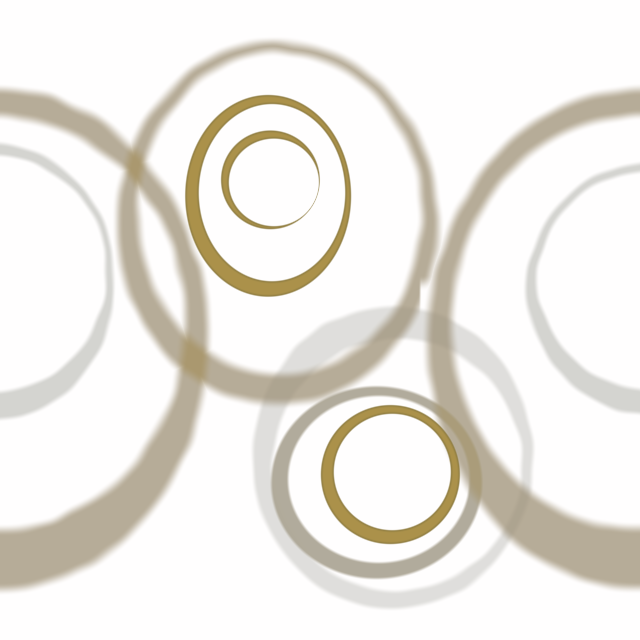
Give the GLSL for this background, as a WebGL 2 fragment shader.

```glsl
#version 300 es
precision highp float;
// Soft watercolour rings in tan, grey and gold on a near-white ground.
// Each ring is the area between two offset ellipses, with feathered edges;
// the largest ring wraps around the left and right sides of the canvas.

#define WASH_FEATHER 0.020
#define PALE_FEATHER 0.010
#define CRISP_FEATHER 0.003
#define WOBBLE 0.005
#define OVERLAP_TINT 0.75

uniform vec2 u_resolution;
out vec4 outColor;

const vec3 PAPER = vec3(1.0, 0.995, 0.995);
const vec3 TAN = vec3(0.715, 0.675, 0.595);
const vec3 GREY = vec3(0.83, 0.83, 0.815);
const vec3 PALE = vec3(0.875, 0.872, 0.862);
const vec3 STONE = vec3(0.68, 0.655, 0.59);
const vec3 GOLD = vec3(0.67, 0.57, 0.29);
const vec3 GOLD_RIM = vec3(0.55, 0.48, 0.25);
const vec3 OCHRE = vec3(0.65, 0.57, 0.38);

float hash(vec2 p) {
    p = fract(p * vec2(0.1031, 0.1137));
    p += dot(p, p.yx + 33.33);
    return fract((p.x + p.y) * p.x * 17.0);
}

float noise(vec2 p) {
    vec2 i = floor(p), f = fract(p);
    f = f * f * (3.0 - 2.0 * f);
    return mix(mix(hash(i), hash(i + vec2(1, 0)), f.x),
               mix(hash(i + vec2(0, 1)), hash(i + vec2(1, 1)), f.x), f.y);
}

// Approximate signed distance; shape holds centre (xy) and radii (zw)
float ellipse(vec2 p, vec4 shape) {
    vec2 q = p - shape.xy;
    float k = length(q / shape.zw);
    float g = length(q / (shape.zw * shape.zw));
    return k * (k - 1.0) / max(g, 0.0001);
}

// Depth inside the band between the outer and inner ellipses
float bandDepth(vec2 p, vec4 outer, vec4 inner) {
    return min(-ellipse(p, outer), ellipse(p, inner));
}

float ring(vec2 p, vec4 outer, vec4 inner, float feather) {
    float w = max(feather, 1.5 / u_resolution.y);
    return smoothstep(-0.35 * w, 0.65 * w, bandDepth(p, outer, inner));
}

// Lay a translucent wash that never lightens what lies below
vec3 wash(vec3 base, vec3 tone, float amount) {
    return mix(base, min(base * 0.97, tone), amount);
}

// Crisp gold ring with a thin darker rim
vec3 goldRing(vec3 base, vec2 p, vec4 outer, vec4 inner) {
    float depth = bandDepth(p, outer, inner);
    vec3 tone = mix(GOLD_RIM, GOLD, smoothstep(0.0, 0.005, depth));
    return mix(base, tone, ring(p, outer, inner, CRISP_FEATHER));
}

void main() {
    vec2 p = gl_FragCoord.xy / u_resolution;
    vec2 wobble = vec2(noise(p * 26.0), noise(p * 26.0 + 40.0)) - 0.5;
    vec2 soft = p + WOBBLE * wobble;
    vec2 wrapped = soft - vec2(floor(p.x + 0.5), 0.0);
    vec3 color = PAPER;

    // Grey rings cut by the two sides
    float sideGrey = max(
        ring(soft, vec4(-0.013, 0.560, 0.193, 0.219), vec4(-0.013, 0.573, 0.178, 0.184), PALE_FEATHER),
        ring(soft, vec4(1.029, 0.5495, 0.207, 0.2005), vec4(1.029, 0.5625, 0.1875, 0.172), PALE_FEATHER));
    color = wash(color, GREY, sideGrey);

    // Pale ring at the lower right
    float pale = ring(soft, vec4(0.614, 0.285, 0.221, 0.238), vec4(0.621, 0.273, 0.194, 0.195), PALE_FEATHER);
    color = wash(color, PALE, pale);

    // Two large tan washes, the upper one trimmed by a vertical seam
    float wide = ring(wrapped, vec4(-0.003, 0.470, 0.331, 0.393), vec4(-0.003, 0.496, 0.289, 0.320), WASH_FEATHER);
    float upper = ring(soft, vec4(0.434, 0.651, 0.253, 0.286), vec4(0.4375, 0.667, 0.219, 0.249), WASH_FEATHER);
    upper *= 1.0 - smoothstep(0.654, 0.659, p.x) * smoothstep(0.570, 0.545, p.y);
    color = wash(color, TAN, max(wide, upper));
    float leftHalf = 1.0 - smoothstep(0.45, 0.55, p.x);
    color = mix(color, OCHRE, wide * upper * OVERLAP_TINT * leftHalf);
    color *= 1.0 - 0.05 * pale * max(wide, upper);

    // Stone ring around the lower gold circle
    float stone = ring(p, vec4(0.5885, 0.246, 0.1655, 0.151), vec4(0.592, 0.251, 0.141, 0.1295), 0.006);
    color = wash(color, STONE, stone * 0.95);
    color = mix(color, OCHRE, stone * wide * 0.5);

    // Gold rings
    color = goldRing(color, p, vec4(0.419, 0.694, 0.130, 0.158), vec4(0.425, 0.699, 0.114, 0.138));
    color = goldRing(color, p, vec4(0.4225, 0.719, 0.0775, 0.0775), vec4(0.428, 0.715, 0.070, 0.068));
    color = goldRing(color, p, vec4(0.610, 0.2585, 0.109, 0.109), vec4(0.613, 0.2625, 0.091, 0.0905));

    outColor = vec4(color, 1.0);
}
```
